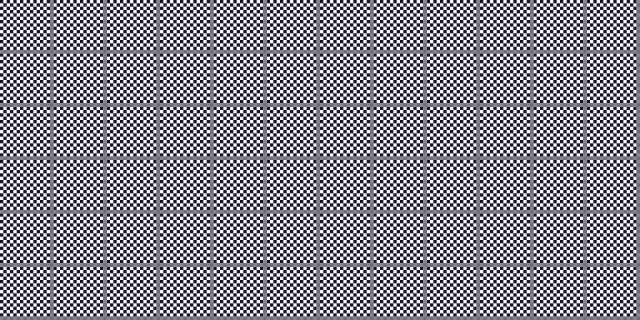
This pattern is drawn by a Shadertoy shader. Its source:

```glsl
// Fine navy and white checkerboard divided by a grid of thin mauve-grey lines.

const vec2 CELLS = vec2(12.0, 6.0);      // grid cells across and down
const float CHECKS = 16.0;               // checks per cell, even so that it tiles
const float LINE_WIDTH = 1.0;            // grid line width, in checks
const float LINE_OPACITY = 0.88;         // the checks show faintly through
const vec3 WHITE = vec3(0.97, 0.97, 0.97);
const vec3 NAVY = vec3(0.09, 0.09, 0.165);
const vec3 LINE_COLOR = vec3(0.49, 0.46, 0.50);

// Integral of a square wave: +1 on even checks, -1 on odd ones
vec2 squareIntegral(vec2 x) {
    return 1.0 - abs(mod(x, 2.0) - 1.0);
}

// Integral of a pulse that fills the end of every cell
vec2 lineIntegral(vec2 x) {
    vec2 inCell = mod(x, CHECKS);
    return floor(x / CHECKS) * LINE_WIDTH + max(inCell - (CHECKS - LINE_WIDTH), 0.0);
}

void mainImage(out vec4 fragColor, in vec2 fragCoord) {
    // Position in checks, measured from the upper left
    vec2 uv = fragCoord / iResolution.xy;
    uv.y = 1.0 - uv.y;
    vec2 checkCount = CELLS * CHECKS;
    vec2 pos = uv * checkCount;

    // Bounds of the pixel, for exact box filtering
    vec2 footprint = checkCount / iResolution.xy;
    vec2 lo = pos - 0.5 * footprint;
    vec2 hi = pos + 0.5 * footprint;

    // Checkerboard: the product of two filtered square waves
    vec2 wave = (squareIntegral(hi) - squareIntegral(lo)) / footprint;
    float navyCover = 0.5 + 0.5 * wave.x * wave.y;
    vec3 color = mix(WHITE, NAVY, navyCover);

    // Grid lines along the right and lower side of each cell
    vec2 lines = clamp((lineIntegral(hi) - lineIntegral(lo)) / footprint, 0.0, 1.0);
    float lineCover = 1.0 - (1.0 - lines.x) * (1.0 - lines.y);
    color = mix(color, LINE_COLOR, lineCover * LINE_OPACITY);

    fragColor = vec4(color, 1.0);
}
```
